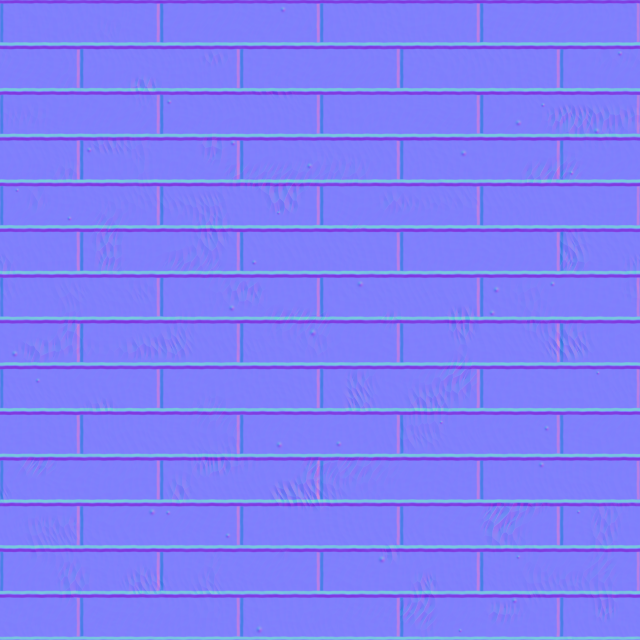
Write a three.js fragment shader that draws this texture map.

```glsl
// Tangent-space normal map of a running-bond brick wall with thin joints and light wear.
varying vec2 vUv;

const float TAU = 6.2831853;
const vec2 BRICKS = vec2(4.0, 14.0);

vec2 hash2(vec2 p) {
  vec2 k = vec2(dot(p, vec2(127.1, 311.7)), dot(p, vec2(269.5, 183.3)));
  return fract(sin(k) * 43758.545);
}

// Distance to the nearest scattered point, wrapping after "cells" cells.
float cellular(vec2 uv, vec2 cells) {
  vec2 p = uv * cells;
  vec2 id = floor(p);
  float nearest = 2.0;
  for (int y = -1; y <= 1; y++) {
    for (int x = -1; x <= 1; x++) {
      vec2 c = id + vec2(float(x), float(y));
      vec2 point = c + hash2(mod(c, cells));
      nearest = min(nearest, length(point - p));
    }
  }
  return nearest;
}

// Smooth value noise, wrapping after "cells" cells.
float valueNoise(vec2 uv, vec2 cells) {
  vec2 p = uv * cells;
  vec2 id = floor(p);
  vec2 f = smoothstep(0.0, 1.0, p - id);
  float a = hash2(mod(id, cells)).x;
  float b = hash2(mod(id + vec2(1.0, 0.0), cells)).x;
  float c = hash2(mod(id + vec2(0.0, 1.0), cells)).x;
  float d = hash2(mod(id + 1.0, cells)).x;
  return mix(mix(a, b, f.x), mix(c, d, f.x), f.y);
}

// Upright scrapes bent by whole-period sines.
float scrapeHeight(vec2 uv) {
  uv.x += 0.008 * sin(TAU * (5.0 * uv.y + 2.0 * uv.x)) + 0.003 * sin(TAU * 13.0 * uv.y);
  return cellular(uv, vec2(104.0, 44.0));
}

vec2 scrapeSlope(vec2 uv, float e) {
  float h = scrapeHeight(uv);
  return vec2(h - scrapeHeight(uv + vec2(e, 0.0)), h - scrapeHeight(uv + vec2(0.0, e)));
}

// Sparse round pits, at most one in each cell.
vec2 pitSlope(vec2 uv, vec2 cells, float share) {
  vec2 id = mod(floor(uv * cells), cells);
  vec2 pick = hash2(id + 17.0);
  vec2 center = 0.25 + 0.5 * hash2(id + 53.0);
  float radius = mix(0.0018, 0.0036, pick.y);
  vec2 q = (fract(uv * cells) - center) / cells / radius;
  return q * exp(-dot(q, q)) * step(pick.x, share);
}

// Soft stripe with a flat core.
float band(float d, float core, float rim) {
  return 1.0 - smoothstep(core, rim, abs(d));
}

// Paired bevels: x is the side before the joint, y the side after it.
vec2 bevels(float d, float offset, float core, float rim) {
  return vec2(band(d + offset, core, rim), band(d - offset, core, rim));
}

// Signed distance to the nearest whole multiple of 1 / count.
float jointDistance(float x, float count) {
  return (fract(x * count + 0.5) - 0.5) / count;
}

float ripple(float x, float phase) {
  return sin(TAU * (29.0 * x + phase)) + 0.7 * sin(TAU * (67.0 * x + 2.3 * phase));
}

void main() {
  vec2 uv = vUv;
  float row = mod(floor(uv.y * BRICKS.y), BRICKS.y);
  float shift = 0.5 * (1.0 - mod(row, 2.0));
  float column = mod(floor(uv.x * BRICKS.x + shift), BRICKS.x);

  // Joints with slightly uneven edges
  float bed = mod(floor(uv.y * BRICKS.y + 0.5), BRICKS.y);
  float dy = jointDistance(uv.y, BRICKS.y) + 0.00022 * ripple(uv.x, bed * 0.37);
  float dx = jointDistance(uv.x + shift / BRICKS.x, BRICKS.x)
           + 0.00015 * ripple(uv.y, column * 0.41);
  vec2 across = bevels(dy, 0.0029, 0.0010, 0.0035);
  vec2 upright = bevels(dx, 0.0028, 0.0007, 0.0037) * smoothstep(0.0040, 0.0070, abs(dy));

  // Wear: faint grain everywhere, stronger scrapes in patches on some bricks
  float brickWear = hash2(vec2(column, row) + 5.0).x;
  float patches = smoothstep(0.62, 0.92, valueNoise(uv, vec2(18.0, 22.0)));
  float amount = 0.07 + 0.85 * patches * smoothstep(0.15, 0.9, brickWear);
  vec2 slope = amount * scrapeSlope(uv, 0.0018);
  slope += 0.035 * scrapeSlope(uv.yx, 0.0018).yx;
  slope += 0.55 * pitSlope(uv, vec2(24.0, 28.0), 0.045);

  // Bevels tilt away from the joint on both sides
  float edgeWear = 0.92 + 0.16 * valueNoise(uv, vec2(80.0, 70.0));
  slope.y += edgeWear * (0.54 * across.y - 0.53 * across.x);
  slope.x += edgeWear * (0.43 * upright.x - 0.42 * upright.y);
  slope.x -= 0.06 * across.y;

  // Pack the direction into colour
  float facing = 0.98 - 0.42 * length(slope);
  gl_FragColor = vec4(0.5 + 0.5 * vec3(slope, facing), 1.0);
}
```
